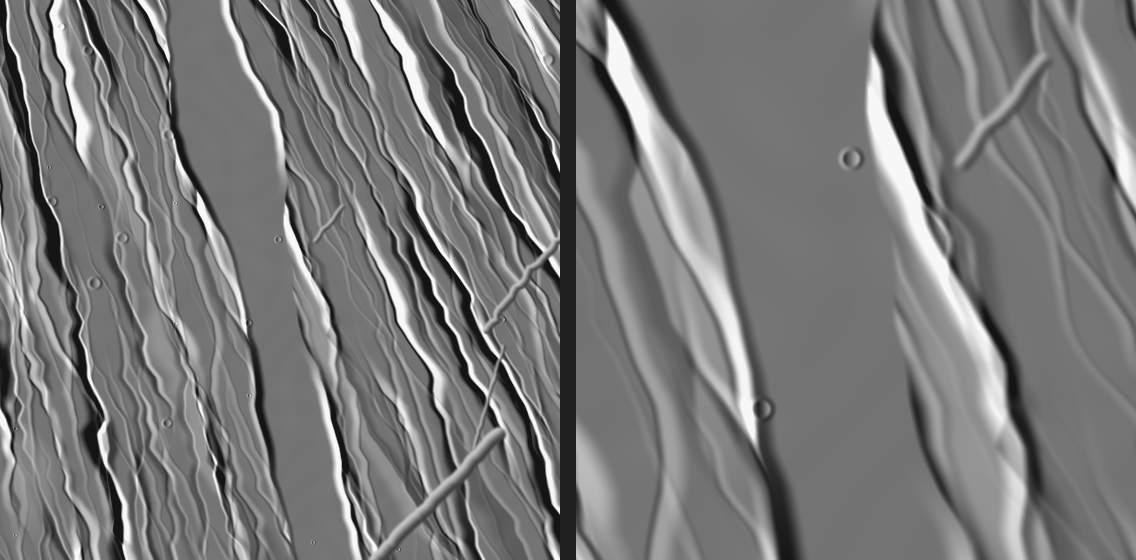
Left: the whole. Right: its middle third, enlarged.
Write a WebGL 1 fragment shader that draws this texture.

```glsl
precision highp float;
// Faulted planetary plain: slanting ridges and troughs lit from the left, around a smooth valley.
uniform vec2 u_resolution;

const float BASE_GREY = 0.455;
const float DARKEST = 0.08;
const float BRIGHTEST = 0.97;
const float SLOPE = 0.21;        // sideways run of the faults per unit of fall
const float FAN = 0.29;          // extra slope gained towards the right
const float EDGE = 0.0029;       // softness of fault crests
const float VALLEY_TOP = 0.355;  // valley centre at the top
const float VALLEY_RUN = 0.235;
const float VALLEY_HALF = 0.057;
const float VALLEY_BULGE = 0.042;
const float CRATER_GRID = 15.0;
const float CRATER_CHANCE = 0.10;

float hash(vec2 v) {
  return fract(sin(dot(v, vec2(127.1, 311.7))) * 4375.85);
}

// One-dimensional noise with slightly rounded kinks, 0 to 1.
float kinkNoise(float x, float seed) {
  float cell = floor(x);
  float f = x - cell;
  f = mix(f, f * f * (3.0 - 2.0 * f), 0.5);
  return mix(hash(vec2(cell, seed)), hash(vec2(cell + 1.0, seed)), f);
}

float wander(float y, float seed) {
  return 0.85 * (kinkNoise(y * 4.5, seed) - 0.5)
       + 0.40 * (kinkNoise(y * 15.0, seed + 3.7) - 0.5)
       + 0.22 * (kinkNoise(y * 40.0, seed + 8.1) - 0.5);
}

// Slope that starts sharply at a crest and fades over its width.
float face(float d, float width) {
  return smoothstep(-EDGE, EDGE, d) * (1.0 - smoothstep(width * 0.4, width + EDGE, d));
}

// Wandering, broken faults; each leans towards either a lit or a shaded side.
float faults(vec2 p, float count, float width, float sway, float tilt, float seed) {
  float fall = 0.5 - p.y;
  float across = (p.x - (SLOPE + tilt) * fall) / (1.0 + FAN * fall);
  float cell = floor(across * count);
  float shade = 0.0;
  for (int k = -2; k <= 2; k++) {
    float id = cell + float(k);
    float r = hash(vec2(id, seed));
    float r2 = hash(vec2(id, seed + 5.3));
    float key = seed + r * 37.0;
    float centre = (id + 0.5 + 0.7 * (r - 0.5)) / count + sway * wander(p.y, key);
    float strength = smoothstep(0.2, 0.55, kinkNoise(p.y * 3.0 + r2 * 9.0, key + 1.9));
    float w = width * (0.35 + 0.65 * strength) * (0.5 + 0.8 * kinkNoise(p.y * 13.0, key + 6.2));
    float lean = smoothstep(0.2, 0.8, kinkNoise(p.y * 2.0, key + 4.4));
    float d = across - centre;
    d = r2 < 0.55 ? -d : d;
    shade += strength * (face(d, w * (0.25 + 1.2 * lean)) - 0.78 * face(-d, w * (1.45 - 1.2 * lean)));
  }
  return shade;
}

// Small bowls with a dark left wall and a bright right wall.
float craters(vec2 p) {
  vec2 cell = floor(p * CRATER_GRID);
  float r = hash(cell + 17.0);
  vec2 jitter = vec2(hash(cell + 3.0), hash(cell + 9.0));
  float radius = mix(0.003, 0.010, pow(hash(cell + 23.0), 3.0));
  vec2 q = (p - (cell + 0.25 + 0.5 * jitter) / CRATER_GRID) / radius;
  float len = length(q);
  float bowl = q.x * (1.0 - smoothstep(0.6, 1.15, len));
  float rim = -q.x * smoothstep(0.7, 1.1, len) * (1.0 - smoothstep(1.1, 1.7, len));
  return step(r, CRATER_CHANCE) * (0.36 * bowl + 0.16 * rim);
}

// Rounded dyke from a to b laid over the tone.
float dyke(float tone, vec2 p, vec2 a, vec2 b, float width, float rough) {
  vec2 axis = b - a;
  float span = length(axis);
  vec2 dir = axis / span;
  float along = dot(p - a, dir);
  float side = dot(p - a, vec2(-dir.y, dir.x)) + rough * wander(along * 3.0, width * 900.0);
  float d = length(vec2(along - clamp(along, 0.0, span), side));
  float mask = 1.0 - smoothstep(width - 2.0 * EDGE, width + EDGE, d);
  float lit = BASE_GREY + 0.06 + 0.26 * sin(2.2 * side / width);
  return mix(tone, lit, mask);
}

void main() {
  vec2 p = gl_FragCoord.xy / min(u_resolution.x, u_resolution.y);
  float fall = 1.0 - p.y;

  // Valley walls
  float bulge = (fall - 0.25) / 0.13;
  float halfWidth = VALLEY_HALF + VALLEY_BULGE * exp(-bulge * bulge);
  float centre = VALLEY_TOP + VALLEY_RUN * fall;
  float left = p.x - (centre - halfWidth + 0.028 * wander(p.y, 2.0));
  float right = p.x - (centre + halfWidth + 0.034 * wander(p.y, 6.0));
  float floorMask = smoothstep(-EDGE, EDGE, left) * (1.0 - smoothstep(-EDGE, EDGE, right));
  float wallLeft = 0.68 + 0.32 * cos(14.0 * (fall - 0.28));
  float wallRight = smoothstep(-0.5, 0.6, cos(8.6 * (fall - 0.12)));

  // Layers of faults, thinned out on quiet patches of plain
  float quiet = sin(p.x * 9.0 + p.y * 4.0 + 1.0) * sin(p.y * 7.0 - p.x * 3.0 + 0.6);
  float busy = 1.0 - 0.7 * smoothstep(0.5, 0.85, quiet);
  float relief = 0.12 * faults(p, 6.0, 0.045, 0.060, 0.02, 83.0);
  relief += 0.60 * faults(p, 11.5, 0.0215, 0.052, 0.0, 1.0);
  relief += busy * 0.29 * faults(p, 17.0, 0.0135, 0.050, 0.04, 21.0);
  relief += busy * 0.17 * faults(p, 24.0, 0.0085, 0.046, -0.09, 43.0);
  relief += busy * 0.10 * faults(p, 26.0, 0.0065, 0.044, 0.12, 67.0);
  float mottle = sin(p.x * 61.0 + 3.0 * sin(p.y * 23.0)) * sin(p.y * 47.0 + 2.0 * sin(p.x * 31.0));
  float tone = BASE_GREY + relief * (1.0 - floorMask) + 0.008 * mottle;

  tone -= 0.42 * wallLeft * face(left, 0.019 * wallLeft);
  tone += 0.30 * wallLeft * face(-left, 0.011);
  tone += 0.54 * wallRight * face(-right, 0.017);
  tone -= 0.30 * wallRight * face(right, 0.010);
  tone += craters(p);

  // Dykes cutting across the faults
  tone = dyke(tone, p, vec2(0.85, 0.20), vec2(0.90, 0.38), 0.005, 0.008);
  tone = dyke(tone, p, vec2(0.87, 0.41), vec2(1.01, 0.60), 0.009, 0.020);
  tone = dyke(tone, p, vec2(0.565, 0.57), vec2(0.61, 0.63), 0.006, 0.006);
  tone = dyke(tone, p, vec2(0.67, 0.0), vec2(0.89, 0.225), 0.014, 0.008);

  gl_FragColor = vec4(vec3(clamp(tone, DARKEST, BRIGHTEST)), 1.0);
}
```
